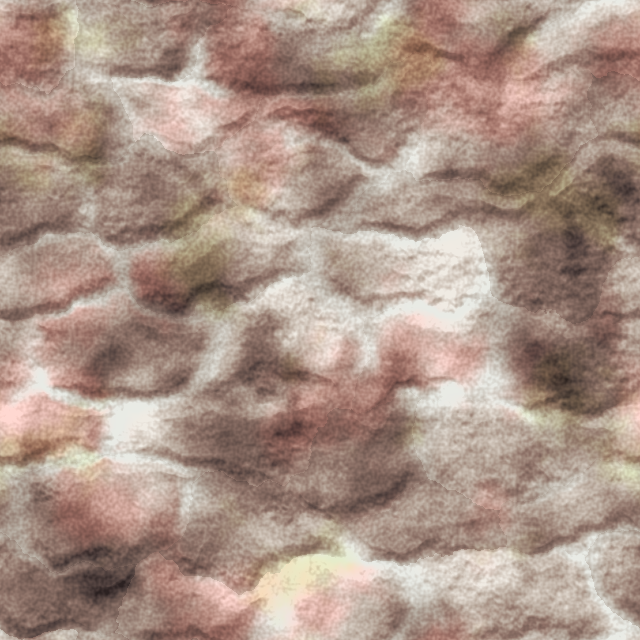
This texture is drawn by a three.js fragment shader. Its source:

```glsl
// Weathered rubble stone wall with pale lime mortar, seamlessly tiling.
varying vec2 vUv;

const vec2 STONE_GRID = vec2(4.0, 8.0);
const vec2 PIT_GRID = vec2(38.0, 46.0);
const vec2 LIGHT_DIR = vec2(-0.35, 0.94);

const vec3 SOOT = vec3(0.17, 0.13, 0.13);
const vec3 UMBER = vec3(0.31, 0.25, 0.24);
const vec3 BROWN = vec3(0.44, 0.35, 0.32);
const vec3 ROSE = vec3(0.56, 0.45, 0.41);
const vec3 TAUPE = vec3(0.65, 0.56, 0.51);
const vec3 SAND = vec3(0.73, 0.67, 0.62);
const vec3 LIME = vec3(0.84, 0.80, 0.76);
const vec3 CHALK = vec3(0.94, 0.92, 0.89);

vec2 hash2(vec2 p, float seed) {
  vec3 q = fract((p.xyx + seed) * vec3(0.1031, 0.1030, 0.0973));
  q += dot(q, q.yzx + 33.33);
  return fract((q.xx + q.yz) * q.zy);
}

// Gradient noise that wraps after freq lattice cells.
float corner(vec2 cell, vec2 offset, float freq, float seed) {
  float angle = 6.2832 * hash2(mod(cell, freq), seed).x;
  return dot(vec2(cos(angle), sin(angle)), offset);
}

float noise(vec2 uv, float freq, float seed) {
  vec2 p = uv * freq, i = floor(p), f = fract(p);
  vec2 u = f * f * f * (f * (f * 6.0 - 15.0) + 10.0);
  vec2 e = vec2(1.0, 0.0);
  float low = mix(corner(i, f, freq, seed), corner(i + e, f - e, freq, seed), u.x);
  float high = mix(corner(i + e.yx, f - e.yx, freq, seed),
                   corner(i + 1.0, f - 1.0, freq, seed), u.x);
  return mix(low, high, u.y);
}

float fbm(vec2 uv, float freq, float seed) {
  float sum = 0.0, amp = 0.5;
  for (int k = 0; k < 6; k++) {
    sum += amp * noise(uv + 0.137 * float(k), freq, seed + float(k));
    freq *= 2.0;
    amp *= 0.5;
  }
  return sum;
}

// Wrapped staggered cells: x = centre distance, y = edge gap, z = cell id.
vec3 cells(vec2 uv, vec2 grid, float seed) {
  vec2 p = uv * grid, base = floor(p);
  float near = 9.0, second = 9.0, id = 0.0;
  for (int y = -1; y <= 1; y++) {
    for (int x = -1; x <= 1; x++) {
      vec2 cell = base + vec2(float(x), float(y));
      vec2 key = mod(cell, grid);
      vec2 jitter = hash2(key, seed) * vec2(0.6, 0.7) + vec2(0.0, 0.15);
      jitter.x += 0.45 * mod(key.y, 2.0);
      float d = length(cell + jitter - p);
      if (d < near) {
        second = near;
        near = d;
        id = hash2(key, seed + 7.0).x;
      } else {
        second = min(second, d);
      }
    }
  }
  return vec3(near, second - near, id);
}

vec3 stones(vec2 uv) {
  vec2 warp = vec2(fbm(uv, 5.0, 11.0), fbm(uv, 6.0, 23.0));
  return cells(uv + 0.11 * warp, STONE_GRID, 3.0);
}

// Rounded stones, rough faces and scattered pits.
float relief(vec2 uv) {
  float dome = smoothstep(0.02, 0.5, stones(uv).y);
  float rough = fbm(uv, 9.0, 31.0);
  float pit = 1.0 - smoothstep(0.1, 0.42, cells(uv + 0.02 * rough, PIT_GRID, 5.0).x);
  pit *= smoothstep(-0.05, 0.25, noise(uv, 8.0, 41.0));
  return 0.032 * dome + 0.034 * rough - 0.004 * pit;
}

vec3 blend(vec3 below, vec3 above, float from, float to, float tone) {
  return mix(below, above, clamp((tone - from) / (to - from), 0.0, 1.0));
}

vec3 stoneRamp(float tone) {
  vec3 c = blend(SOOT, UMBER, 0.17, 0.31, tone);
  c = blend(c, BROWN, 0.31, 0.44, tone);
  c = blend(c, ROSE, 0.44, 0.56, tone);
  c = blend(c, TAUPE, 0.56, 0.65, tone);
  c = blend(c, SAND, 0.65, 0.73, tone);
  c = blend(c, LIME, 0.73, 0.84, tone);
  return blend(c, CHALK, 0.84, 0.94, tone);
}

void main() {
  vec3 stone = stones(vUv);
  float worn = smoothstep(-0.14, 0.12, fbm(vUv, 3.0, 53.0));
  float mortar = worn * (1.0 - smoothstep(0.03, 0.28, stone.y));

  // Light from above leaves shadows under each stone.
  float reach = 0.006;
  float slope = (relief(vUv) - relief(vUv + reach * LIGHT_DIR)) / reach;
  float crevice = smoothstep(0.08, 0.3, fbm(vUv, 6.0, 61.0)) * (1.0 - mortar);

  float tone = 0.645 + 0.7 * fbm(vUv, 5.0, 71.0) + 0.12 * (stone.z - 0.5);
  tone += 0.16 * mortar - 0.2 * crevice + 0.11 * clamp(slope, -1.6, 0.8);
  tone += 0.1 * noise(vUv, 170.0, 83.0);
  vec3 color = stoneRamp(tone);

  // Iron-red, mossy and cool lime stains.
  float red = smoothstep(0.0, 0.25, fbm(vUv, 4.0, 91.0) + 0.12 * (stone.z - 0.4));
  float moss = smoothstep(0.06, 0.28, fbm(vUv, 5.0, 103.0));
  color *= mix(vec3(1.0), vec3(1.07, 0.92, 0.92), red * (1.0 - mortar));
  color *= mix(vec3(1.0), vec3(0.98, 1.01, 0.88), moss);
  color *= mix(vec3(1.0), vec3(0.97, 1.0, 1.01), mortar);
  gl_FragColor = vec4(color, 1.0);
}
```
